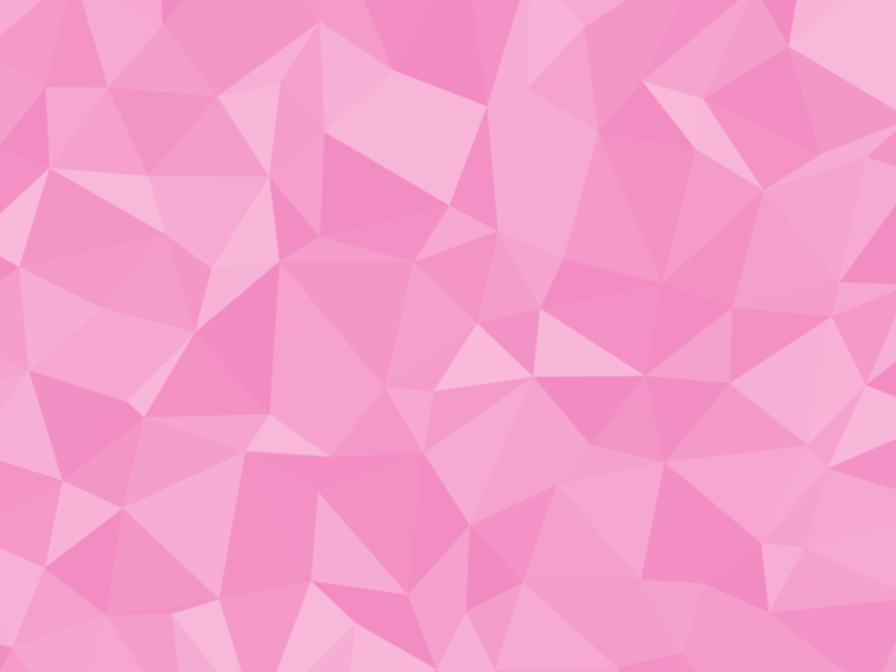
A Shadertoy shader for this background:

```glsl
// Low-poly mosaic of flat pink triangles.
// A turned grid of jittered points forms quads; each quad is split along its
// shorter valid diagonal, and every triangle takes one tone from a pink ramp.

const vec2  CELL_SIZE   = vec2(0.120, 0.140); // mean quad, in canvas heights
const float GRID_ANGLE  = 0.38;
const float JITTER      = 0.43;               // below 0.5 keeps quads simple
const float EDGE_SOFT   = 0.0021;             // half width of edge blending
const float BIAS_BOTTOM = 1.18;               // higher bias gives darker tones
const float BIAS_TOP    = 1.60;
const vec3  PINK_DEEP   = vec3(0.949, 0.545, 0.762);
const vec3  PINK_PALE   = vec3(0.973, 0.728, 0.854);

float hash(vec2 p) {
    return fract(sin(dot(p, vec2(127.1, 311.7))) * 43758.5);
}

float cross2(vec2 a, vec2 b) {
    return a.x * b.y - a.y * b.x;
}

mat2 gridTurn() {
    float c = cos(GRID_ANGLE), s = sin(GRID_ANGLE);
    return mat2(c, s, -s, c);
}

// Canvas position of the jittered grid point with the given index
vec2 gridPoint(vec2 id) {
    vec2 offset = vec2(hash(id + 3.7), hash(id + 41.3)) * 2.0 - 1.0;
    return CELL_SIZE * (transpose(gridTurn()) * (id + JITTER * offset));
}

// Signed distance to the line a-b, positive on its left
float leftOf(vec2 p, vec2 a, vec2 b) {
    return cross2(normalize(b - a), p - a);
}

// Do points p and q lie on opposite sides of the line a-b?
bool splits(vec2 a, vec2 b, vec2 p, vec2 q) {
    return leftOf(p, a, b) * leftOf(q, a, b) < 0.0;
}

// Colour weighted by soft coverage of a counterclockwise triangle
vec4 facet(vec2 p, vec2 a, vec2 b, vec2 c, vec2 seed) {
    float inside = min(leftOf(p, a, b), min(leftOf(p, b, c), leftOf(p, c, a)));
    float coverage = smoothstep(-EDGE_SOFT, EDGE_SOFT, inside);
    float height = clamp((a.y + b.y + c.y) / 3.0, 0.0, 1.0);
    float tone = pow(hash(seed), mix(BIAS_BOTTOM, BIAS_TOP, height));
    return vec4(mix(PINK_DEEP, PINK_PALE, tone), 1.0) * coverage;
}

void mainImage(out vec4 fragColor, in vec2 fragCoord) {
    vec2 p = fragCoord / iResolution.y;
    vec2 home = floor(gridTurn() * (p / CELL_SIZE));
    vec4 sum = vec4(0.0);

    // Jitter can move a quad into a neighbouring cell, so visit all nine
    for (int y = -1; y <= 1; y++) {
        for (int x = -1; x <= 1; x++) {
            vec2 id = home + vec2(x, y);
            vec2 a = gridPoint(id);
            vec2 b = gridPoint(id + vec2(1.0, 0.0));
            vec2 c = gridPoint(id + vec2(1.0, 1.0));
            vec2 d = gridPoint(id + vec2(0.0, 1.0));

            // Concave quads allow only one diagonal
            bool validAC = splits(a, c, b, d);
            bool validBD = splits(b, d, a, c);
            bool useAC = validAC && (!validBD || distance(a, c) < distance(b, d));

            vec2 seed1 = id + 17.3, seed2 = id + 73.9;
            if (useAC) {
                sum += facet(p, a, b, c, seed1) + facet(p, a, c, d, seed2);
            } else {
                sum += facet(p, a, b, d, seed1) + facet(p, b, c, d, seed2);
            }
        }
    }
    fragColor = vec4(sum.rgb / max(sum.a, 1e-4), 1.0);
}
```
